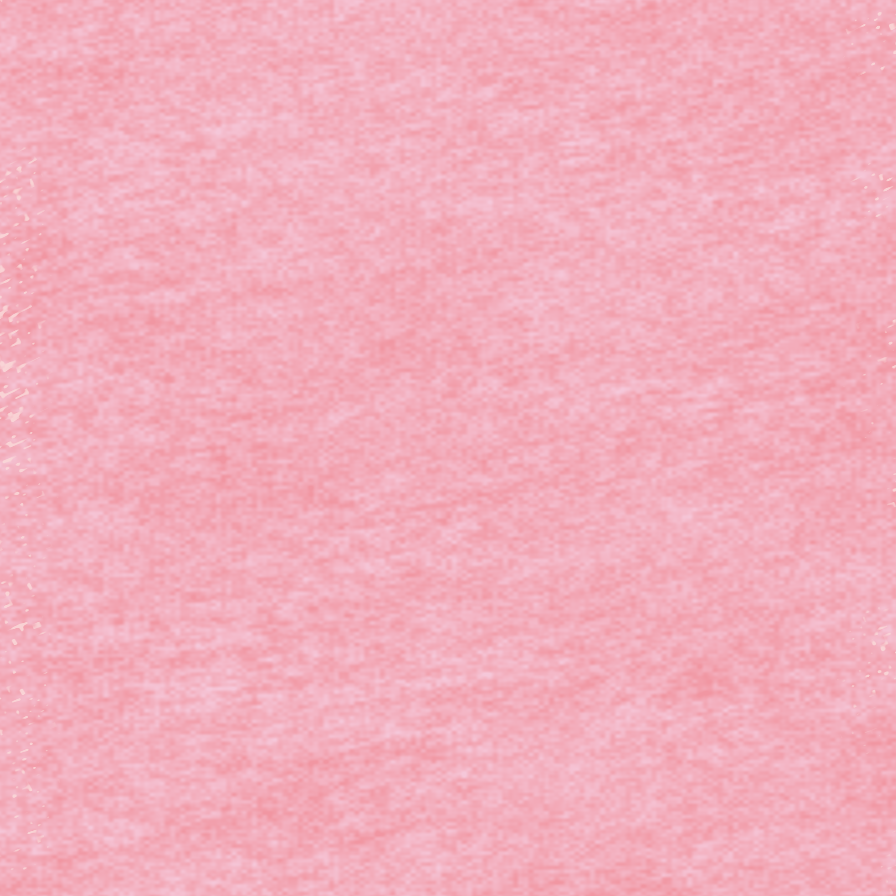
Write a Shadertoy shader that draws this texture.

```glsl
// Pink chalky paper: layered value noise, stretched along a gentle upward slant,
// makes clouds and brushed streaks; an upright fine grain gives a woven tooth.
// Small pale flecks gather in patches along the left and right borders.

const vec3 DEEP_PINK  = vec3(0.945, 0.590, 0.635);
const vec3 LIGHT_PINK = vec3(0.962, 0.780, 0.850);
const vec3 FLECK_PINK = vec3(0.980, 0.850, 0.850);

const float SLANT = 0.14;          // stroke direction in radians
const float BASE_TONE = 0.505;     // 0 is deep, 1 is light

const float CLOUD_AMOUNT  = 0.085;
const float STREAK_AMOUNT = 0.095;
const float FIBRE_AMOUNT  = 0.18;
const float GRAIN_AMOUNT  = 0.26;
const float THREAD_AMOUNT = 0.05;

const vec2 CLOUD_SCALE  = vec2(4.0, 8.0);
const vec2 STREAK_SCALE = vec2(7.0, 52.0);
const vec2 FIBRE_SCALE  = vec2(42.0, 150.0);
const vec2 GRAIN_SCALE  = vec2(175.0, 245.0);
const vec2 THREAD_SCALE = vec2(220.0, 24.0);
const vec2 FLECK_SCALE  = vec2(150.0, 230.0);
const float FLECK_BORDER = 0.09;   // width of the flecked margins

float hash(vec2 p) {
    return fract(sin(dot(p, vec2(12.9898, 78.233))) * 43758.5453);
}

float valueNoise(vec2 p) {
    vec2 cell = floor(p);
    vec2 f = fract(p);
    f = f * f * (3.0 - 2.0 * f);
    float low  = mix(hash(cell), hash(cell + vec2(1.0, 0.0)), f.x);
    float high = mix(hash(cell + vec2(0.0, 1.0)), hash(cell + vec2(1.0, 1.0)), f.x);
    return mix(low, high, f.y);
}

// Noise centred on zero, from -1 to 1
float signedNoise(vec2 p) {
    return 2.0 * valueNoise(p) - 1.0;
}

vec2 rotate(vec2 p, float angle) {
    float c = cos(angle), s = sin(angle);
    return vec2(c * p.x + s * p.y, c * p.y - s * p.x);
}

// Lightness of the paper at a point
float paperTone(vec2 uv, vec2 stroke) {
    float tone = BASE_TONE;

    // Soft clouds in two sizes
    tone += CLOUD_AMOUNT * signedNoise(stroke * CLOUD_SCALE + 3.7);
    tone += 0.7 * CLOUD_AMOUNT * signedNoise(stroke * CLOUD_SCALE * 2.7 + 41.3);

    // Brushed streaks, stronger in some patches
    float pressure = 0.5 + valueNoise(stroke * vec2(6.0, 11.0) + 17.1);
    tone += pressure * STREAK_AMOUNT * signedNoise(stroke * STREAK_SCALE + 8.2);
    tone += pressure * FIBRE_AMOUNT * signedNoise(stroke * FIBRE_SCALE + 23.9);

    // Upright tooth and faint threads
    tone += GRAIN_AMOUNT * signedNoise(uv * GRAIN_SCALE + 5.3);
    tone += 0.4 * GRAIN_AMOUNT * signedNoise(uv * GRAIN_SCALE * 0.53 + 61.7);
    tone += THREAD_AMOUNT * signedNoise(uv * THREAD_SCALE + 12.4);
    return tone;
}

// Coverage of the pale flecks near the side borders
float fleckMask(vec2 uv, vec2 stroke) {
    float sideDistance = min(uv.x, 1.0 - uv.x);
    float border = 1.0 - smoothstep(0.01, FLECK_BORDER, sideDistance);
    float patches = smoothstep(0.35, 0.7, valueNoise(uv * vec2(9.0, 12.0) + 31.6));
    float speck = valueNoise(rotate(stroke, 0.25) * FLECK_SCALE + 9.8);
    float threshold = 1.0 - 0.30 * border * patches;
    return 0.85 * smoothstep(threshold, threshold + 0.2, speck);
}

void mainImage(out vec4 fragColor, in vec2 fragCoord) {
    vec2 uv = fragCoord / iResolution.xy;

    // Slanted stroke space with a slight wander
    vec2 stroke = rotate(uv, SLANT);
    stroke.y += 0.012 * signedNoise(uv * 4.0 + 27.5);

    vec3 color = mix(DEEP_PINK, LIGHT_PINK, clamp(paperTone(uv, stroke), 0.0, 1.0));
    color = mix(color, FLECK_PINK, fleckMask(uv, stroke));
    fragColor = vec4(color, 1.0);
}
```
